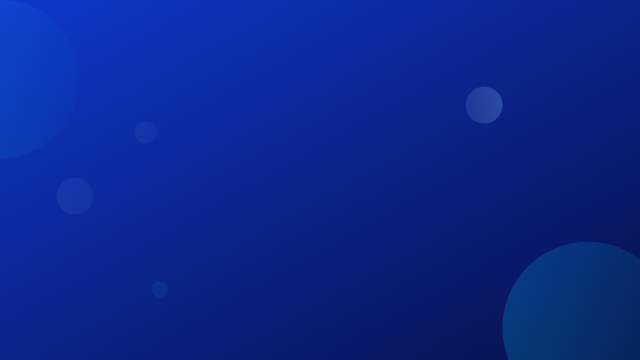
Give the GLSL for this background, as a WebGL 1 fragment shader.

```glsl
precision highp float;
// A deep blue diagonal gradient with translucent discs scattered over it.
// Each disc is a distance function with a soft edge, and its tint
// changes in strength from its left side to its right side.

uniform vec2 u_resolution;

const vec3 BRIGHT_BLUE = vec3(0.056, 0.220, 0.800);
const vec3 NIGHT_BLUE = vec3(0.024, 0.060, 0.285);
const vec3 TEAL = vec3(0.02, 0.70, 0.90);
const vec3 PALE_BLUE = vec3(0.60, 0.78, 1.00);

// Small hash without sine, used to break up gradient banding.
float hash(vec2 p) {
  vec3 q = fract(p.xyx * 0.1031);
  q += dot(q, q.yzx + 33.33);
  return fract((q.x + q.y) * q.z);
}

// Gradient whose equal-colour lines follow the rising diagonal.
vec3 diagonalGradient(vec2 uv, vec3 start, vec3 end) {
  return mix(start, end, 0.5 * (uv.x + 1.0 - uv.y));
}

// Blends a disc over base; opacity holds its left and right strength.
vec3 addDisc(vec3 base, vec2 p, vec2 center, float radius,
             vec3 tint, vec2 opacity) {
  vec2 offset = p - center;
  float edge = 0.75 / u_resolution.y;
  float cover = 1.0 - smoothstep(-edge, edge, length(offset) - radius);
  float across = clamp(0.5 + 0.5 * offset.x / radius, 0.0, 1.0);
  return mix(base, tint, cover * mix(opacity.x, opacity.y, across));
}

void main() {
  // Canvas height is one unit; x runs from zero to the aspect ratio.
  vec2 uv = gl_FragCoord.xy / u_resolution;
  vec2 p = gl_FragCoord.xy / u_resolution.y;
  float aspect = u_resolution.x / u_resolution.y;
  vec3 color = diagonalGradient(uv, BRIGHT_BLUE, NIGHT_BLUE);

  // Large corner discs, fading to the right.
  color = addDisc(color, p, vec2(0.0, 0.781), 0.220, TEAL, vec2(0.19, 0.02));
  color = addDisc(color, p, vec2(aspect - 0.144, 0.090), 0.238, TEAL, vec2(0.24, 0.10));

  // Small floating discs.
  color = addDisc(color, p, vec2(0.405, 0.632), 0.031, PALE_BLUE, vec2(0.07, 0.05));
  color = addDisc(color, p, vec2(0.208, 0.455), 0.051, PALE_BLUE, vec2(0.08, 0.06));
  color = addDisc(color, p, vec2(0.444, 0.196), 0.023, TEAL, vec2(0.10, 0.08));
  color = addDisc(color, p, vec2(aspect - 0.433, 0.708), 0.051, PALE_BLUE, vec2(0.13, 0.24));

  color += (hash(gl_FragCoord.xy) - 0.5) / 255.0;
  gl_FragColor = vec4(color, 1.0);
}
```
